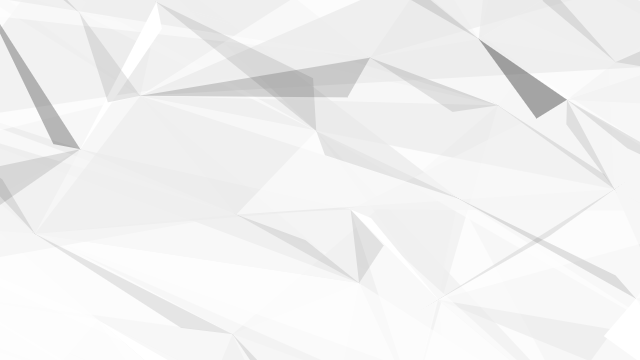
A WebGL 1 fragment shader for this background:

```glsl
precision highp float;

uniform vec2 u_resolution;

const vec2 CELL = vec2(0.36, 0.27);         // hub spacing, in canvas heights
const float PAPER = 0.97;                   // tone behind the facets
const float FACET_OPACITY = 0.55;
const vec2 FACET_GREY = vec2(0.895, 0.965); // range of the grey facets
const float WHITE_FACETS = 0.5;             // share of pure white facets
const float MIN_AREA = 0.004;               // skips collapsed facets
const vec2 SHARD_INK = vec2(0.09, 0.46);    // lightest and darkest shard
const float INK_FALLOFF = 16.0;             // higher means fewer dark shards
const float WHITE_SHARDS = 0.14;            // share of white shards
const float FALLING_SHARDS = 0.7;           // share running down to the right
const vec2 SHARD_RANK = vec2(0.7549, 0.5698); // spreads dark shards evenly

float hash(vec2 p, float seed) {
  return fract(sin(dot(p, vec2(127.1, 311.7)) + seed * 74.7) * 43758.5);
}

vec2 hash2(vec2 p, float seed) {
  return vec2(hash(p, seed), hash(p, seed + 0.37));
}

// Jittered lattice point shared by the shapes around it
vec2 hub(vec2 cell) {
  return (cell + mix(vec2(0.05), vec2(0.95), hash2(cell, 1.0))) * CELL;
}

float cross2(vec2 a, vec2 b) {
  return a.x * b.y - a.y * b.x;
}

// Signed distance to the line a-b, positive on its left
float edgeDistance(vec2 p, vec2 a, vec2 b) {
  vec2 e = b - a;
  return cross2(e, p - a) / max(length(e), 0.0001);
}

// Antialiased coverage of a triangle
float triangle(vec2 p, vec2 a, vec2 b, vec2 c, float pixel) {
  float winding = cross2(b - a, c - a) < 0.0 ? -1.0 : 1.0;
  float d = min(winding * edgeDistance(p, a, b),
            min(winding * edgeDistance(p, b, c),
                winding * edgeDistance(p, c, a)));
  return clamp(d / pixel + 0.5, 0.0, 1.0);
}

// Translucent pale triangle on three hubs, one edge falling rightward
float addFacet(float tone, vec2 p, vec2 cell, float seed, float pixel) {
  vec2 fall = vec2(1.0 + step(0.5, hash(cell, seed + 0.7)), -1.0);
  vec2 a = hub(cell);
  vec2 b = hub(cell + fall);
  vec2 c = hub(cell + floor(hash2(cell, seed + 1.3) * 5.0) - 2.0);
  float solid = step(MIN_AREA, abs(cross2(b - a, c - a)));
  float grey = mix(FACET_GREY.x, FACET_GREY.y, hash(cell, seed + 2.1));
  float facetTone = hash(cell, seed + 2.9) < WHITE_FACETS ? 1.0 : grey;
  float cover = solid * triangle(p, a, b, c, pixel);
  return mix(tone, facetTone, FACET_OPACITY * cover);
}

// Triangle along a line between two hubs: falling, upright or rising
float addShard(float tone, vec2 p, vec2 cell, float pixel) {
  float rank = fract(dot(cell, SHARD_RANK));
  float turn = hash(cell, 11.0);
  vec2 climb = vec2(step(0.8, turn), 1.0);
  vec2 a = hub(cell);
  vec2 b = hub(cell + (turn < FALLING_SHARDS ? vec2(1.0, -1.0) : climb));
  vec2 along = b - a;
  vec2 across = normalize(vec2(-along.y, along.x));
  float spread = hash(cell, 12.0);
  float width = 0.01 + 0.015 * rank + 0.13 * spread * spread;
  float side = hash(cell, 13.0) < 0.5 ? -1.0 : 1.0;
  vec2 c = a + along * mix(0.1, 0.9, hash(cell, 14.0)) + across * width * side;
  float ink = mix(SHARD_INK.x, SHARD_INK.y, pow(rank, INK_FALLOFF));
  float shardTone = rank < WHITE_SHARDS ? 1.0 : tone * (1.0 - ink);
  return mix(tone, shardTone, triangle(p, a, b, c, pixel));
}

void main() {
  float pixel = 1.0 / u_resolution.y;
  vec2 p = gl_FragCoord.xy * pixel;
  vec2 home = floor(p / CELL);
  float tone = PAPER;

  // Pale overlapping facets
  for (int y = -2; y <= 2; y++) {
    for (int x = -2; x <= 2; x++) {
      vec2 cell = home + vec2(float(x), float(y));
      tone = addFacet(tone, p, cell, 3.0, pixel);
      tone = addFacet(tone, p, cell, 7.0, pixel);
    }
  }

  // Darker shards on top
  for (int y = -2; y <= 2; y++) {
    for (int x = -2; x <= 2; x++) {
      tone = addShard(tone, p, home + vec2(float(x), float(y)), pixel);
    }
  }

  gl_FragColor = vec4(vec3(tone), 1.0);
}
```
